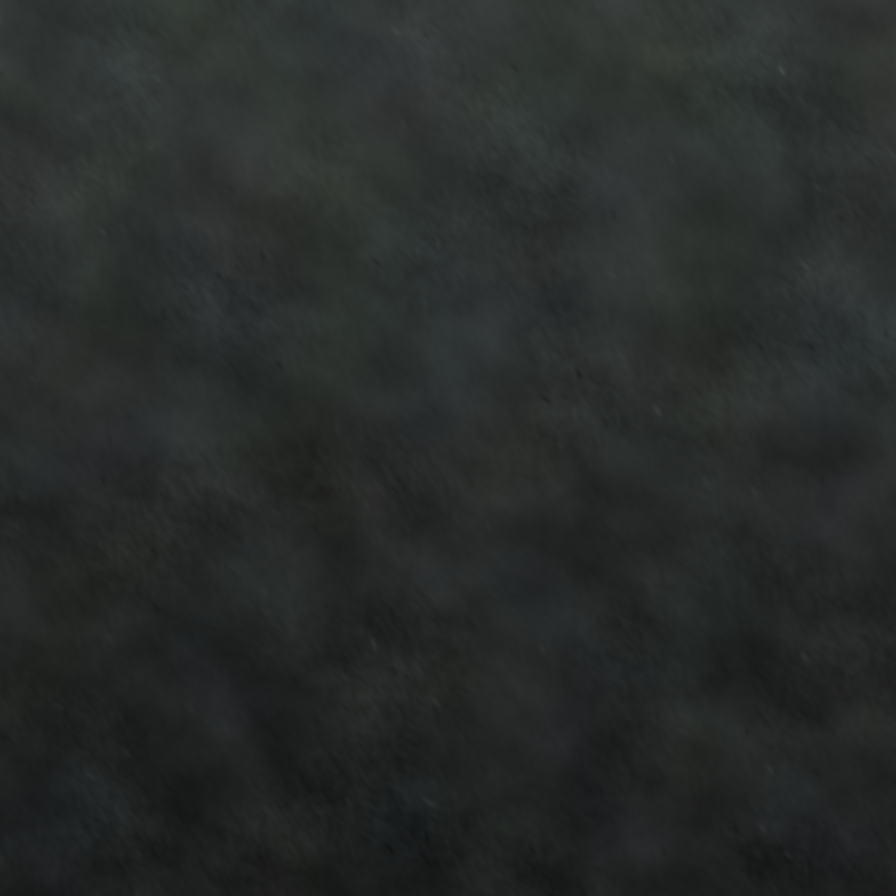
Reproduce this texture procedurally as a WebGL 2 fragment shader.

```glsl
#version 300 es
precision highp float;

uniform vec2 u_resolution;
out vec4 fragColor;

vec2 hash2(vec2 cell) {
    vec3 h = fract(cell.xyx * vec3(0.1031, 0.1030, 0.0973));
    h += dot(h, h.yzx + 33.33);
    return fract((h.xx + h.yz) * h.zy);
}

float cornerSlope(vec2 cell, vec2 offset) {
    float angle = 6.2832 * hash2(cell + 71.0).x;
    return dot(vec2(cos(angle), sin(angle)), offset);
}

float gradientNoise(vec2 p) {
    vec2 i = floor(p), f = fract(p);
    vec2 w = f * f * f * (f * (f * 6.0 - 15.0) + 10.0);
    vec2 e = vec2(1.0, 0.0);
    float low = mix(cornerSlope(i, f), cornerSlope(i + e, f - e), w.x);
    float high = mix(cornerSlope(i + e.yx, f - e.yx), cornerSlope(i + 1.0, f - 1.0), w.x);
    return mix(low, high, w.y);
}

vec2 rotate(vec2 p, float angle) {
    float c = cos(angle), s = sin(angle);
    return vec2(c * p.x + s * p.y, c * p.y - s * p.x);
}

// Sparse slanted nicks: positive ones catch light, negative ones are pits
float nicks(vec2 p) {
    vec2 home = floor(p);
    float sum = 0.0;
    for (int y = -1; y <= 1; y++) {
        for (int x = -1; x <= 1; x++) {
            vec2 cell = home + vec2(x, y);
            vec2 kind = hash2(cell + 19.0);
            vec2 d = rotate(p - cell - hash2(cell), -0.95 + 0.9 * (kind.y - 0.5));
            float body = exp(-dot(d * d, vec2(20.0, 110.0)));
            float strength = smoothstep(0.6, 1.0, kind.x);
            sum += body * strength * (fract(kind.y * 7.0) - 0.5);
        }
    }
    return sum;
}

void main() {
    vec2 uv = gl_FragCoord.xy / u_resolution;
    vec2 p = gl_FragCoord.xy / u_resolution.y;

    // Light falling from above, a little weaker at the lower left
    float light = mix(0.119, 0.220, uv.y);
    light += 0.014 * (uv.x - 0.5) * (1.0 - uv.y);

    // Soft mottling, slightly stretched along the slant
    vec2 slanted = rotate(p, -0.5);
    vec2 warp = 0.02 * vec2(gradientNoise(p * 9.0 + 3.0), gradientNoise(p * 9.0 + 47.0));
    light += 0.016 * gradientNoise(p * 4.0 + 11.0);
    light += 0.046 * gradientNoise((slanted + warp) * vec2(9.0, 12.0) + 23.0);
    light += 0.030 * gradientNoise((slanted + warp) * vec2(18.0, 24.0) + 5.0);

    // Fine slanted grain, rougher in some patches
    float rough = 0.6 + 0.8 * smoothstep(-0.2, 0.4, gradientNoise(p * 6.0 + 61.0));
    vec2 grain = rotate(p + 0.3 * warp, -0.95);
    light += rough * 0.016 * gradientNoise(grain * vec2(42.0, 75.0) + 7.0);
    light += rough * 0.015 * gradientNoise(grain * vec2(85.0, 170.0) + 31.0);
    light += rough * 0.085 * nicks(p * 34.0);

    // Grey-green base drifting gently towards blue and faint brown
    vec3 tint = vec3(0.905, 1.0, 0.955);
    tint += vec3(0.0, -0.01, 0.09) * gradientNoise(p * 7.0 + 83.0);
    tint += vec3(0.06, -0.015, 0.0) * gradientNoise(p * 5.5 + 97.0);
    tint += vec3(0.03, -0.01, 0.02) * (1.0 - uv.y);

    fragColor = vec4(clamp(light * tint, 0.0, 1.0), 1.0);
}
```
